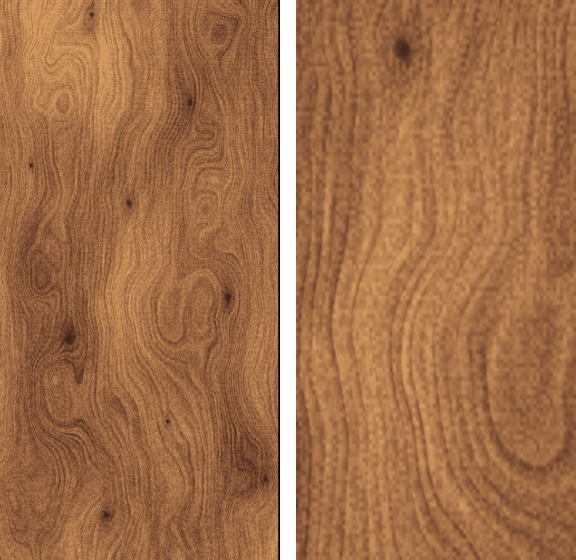
Left: the whole. Right: its middle third, enlarged.
A Shadertoy shader for this texture:

```glsl
// Figured brown wood veneer with upright grain, oval swirls and small dark knots.
// A warped height field stands for the trunk; its contours give fine growth rings,
// and noise stretched along the same field gives streaks, fibres and pores.

const vec3 DARK_WOOD  = vec3(0.47, 0.29, 0.19);
const vec3 MID_WOOD   = vec3(0.62, 0.41, 0.26);
const vec3 LIGHT_WOOD = vec3(0.75, 0.53, 0.33);
const vec3 KNOT_CORE  = vec3(0.22, 0.13, 0.10);
const vec3 GAP_BLACK  = vec3(0.01);
const int SWIRLS = 8;
const int KNOTS = 9;

float hash(vec2 p) {
    return fract(sin(dot(p, vec2(127.1, 311.7))) * 43758.5453);
}

float noise(vec2 p) {
    vec2 cell = floor(p);
    vec2 f = fract(p);
    f = f * f * (3.0 - 2.0 * f);
    float low  = mix(hash(cell), hash(cell + vec2(1.0, 0.0)), f.x);
    float high = mix(hash(cell + vec2(0.0, 1.0)), hash(cell + vec2(1.0, 1.0)), f.x);
    return mix(low, high, f.y);
}

float fbm(vec2 p) {
    float sum = 0.0;
    float amp = 0.5;
    for (int i = 0; i < 4; i++) {
        sum += amp * noise(p);
        p = p * 2.03 + 17.3;
        amp *= 0.5;
    }
    return sum / 0.9375;
}

// Ragged oval bump of a swirl; centres alternate between the two sides
float swirlBump(vec2 p, float i) {
    vec2 jitter = vec2(hash(vec2(i, 3.0)), hash(vec2(i, 8.0))) - 0.5;
    vec2 centre = vec2(mix(0.12, 0.86, mod(i, 2.0)), 0.1 + 0.26 * i);
    vec2 size = vec2(0.085, 0.16) * mix(0.75, 1.25, hash(vec2(i, 13.0)));
    vec2 d = (p - centre - jitter * vec2(0.24, 0.16)) / size;
    d += 0.9 * (vec2(noise(p * 8.0 + i), noise(p * 8.0 + 40.0 + i)) - 0.5);
    return exp(-dot(d, d));
}

// Knots climb the board in golden-ratio steps
vec2 knotCentre(float i) {
    float y = (i + 0.2 + 0.6 * hash(vec2(i, 5.0))) * 2.0 / float(KNOTS);
    return vec2(0.04 + 0.92 * fract(i * 0.618 + 0.37), y);
}

float knotRadius(float i) {
    return mix(0.006, 0.014, hash(vec2(i, 21.0)));
}

// Height field whose contours follow the grain
float grainField(vec2 p) {
    float h = p.x;
    h += 0.18 * noise(p * vec2(2.6, 1.3) + 4.7);
    h += 0.13 * noise(p * vec2(5.5, 3.6) + 31.0);
    h += 0.045 * noise(p * vec2(11.0, 7.5) + 11.0);
    h += 0.010 * noise(p * vec2(26.0, 17.0) + 5.0);
    for (int i = 0; i < SWIRLS; i++) {
        float id = float(i);
        h += 0.14 * (1.0 - 2.0 * mod(id, 2.0)) * swirlBump(p, id);
    }
    // Spread the contours apart so that the grain flows round each knot
    for (int i = 0; i < KNOTS; i++) {
        vec2 d = p - knotCentre(float(i));
        vec2 q = d / (knotRadius(float(i)) * vec2(2.6, 4.0));
        h -= 0.8 * d.x * exp(-dot(q, q));
    }
    return h;
}

// Each ring darkens slowly and ends in a softer edge
float growthRings(float r, float blur) {
    float f = fract(r);
    float edge = clamp(1.2 * blur, 0.3, 0.8);
    float late = f * f * (1.0 - smoothstep(1.0 - edge, 1.0, f));
    return late * mix(0.3, 1.2, hash(vec2(floor(r), 2.0)));
}

// Broad light and dark areas, brightest at the upper left
float broadShade(vec2 p, float h) {
    float shade = 0.60 * (noise(vec2(p.x * 2.0 + h * 1.5, p.y * 2.2) + 9.0) - 0.5);
    shade += 0.75 * (fbm(vec2(h * 4.0, p.y * 1.8) + 7.0) - 0.5);
    shade += 0.18 * (p.y - 1.0) - 0.20 * (p.x - 0.5);
    for (int i = 1; i < SWIRLS; i += 3) shade -= 0.25 * swirlBump(p, float(i));
    return shade;
}

// x: solid core, y: soft stain drawn out along the grain
vec2 knotMask(vec2 p) {
    vec2 mask = vec2(0.0);
    float rough = 0.5 + noise(p * 75.0);
    for (int i = 0; i < KNOTS; i++) {
        float radius = knotRadius(float(i));
        vec2 d = p - knotCentre(float(i));
        float core = 1.0 - smoothstep(0.4, 1.3, length(d * vec2(1.0, 0.8)) * rough / radius);
        vec2 q = d / (radius * vec2(2.0, 5.0));
        mask = max(mask, vec2(core, exp(-dot(q, q))));
    }
    return mask;
}

void mainImage(out vec4 fragColor, in vec2 fragCoord) {
    vec2 p = fragCoord / iResolution.y * 2.0;
    float h = grainField(p);
    float r = h * 62.0 + 1.2 * noise(p * vec2(9.0, 5.0));
    float blur = fwidth(r);

    // Tone: shading, streaks, broken rings, fibres and pores
    float tone = 0.53 + broadShade(p, h) + 0.30 * (noise(vec2(h * 24.0, p.y * 2.5)) - 0.5);
    float ringFade = (1.0 - smoothstep(0.6, 1.4, blur)) * (0.3 + noise(p * vec2(8.0, 5.0) + 3.0));
    tone += 0.75 * ringFade * (0.11 - growthRings(r, blur));
    tone += 0.55 * (noise(vec2(h * 125.0, p.y * 11.0)) - 0.5);
    tone += 0.58 * (noise(p * vec2(251.0, 187.0)) - 0.5);

    // Knots stain the wood around a dark core
    vec2 knot = knotMask(p);
    tone = clamp(tone - 0.5 * knot.y, -0.4, 1.3);
    vec3 colour = tone < 0.5 ? mix(DARK_WOOD, MID_WOOD, 2.0 * tone) : mix(MID_WOOD, LIGHT_WOOD, 2.0 * tone - 1.0);
    colour = mix(colour, KNOT_CORE, 0.8 * knot.x);
    // Narrow black gap beside the right edge of the board
    fragColor = vec4(mix(colour, GAP_BLACK, smoothstep(0.992, 0.996, p.x)), 1.0);
}
```
